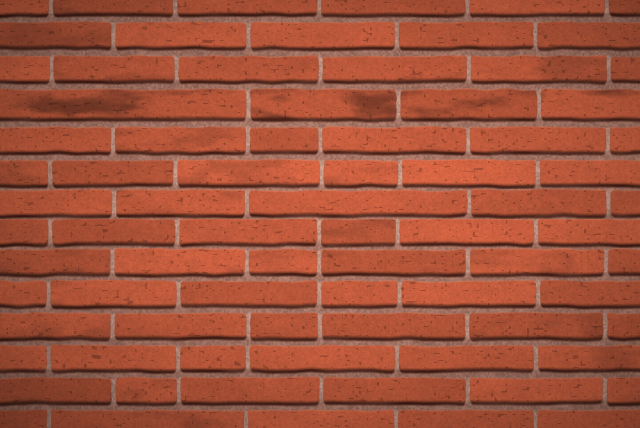
This texture is drawn by a WebGL 1 fragment shader. Its source:

```glsl
precision highp float;
// Red brick wall: thin courses in a shifting bond, pale mortar, soft shadows and dark corners.
uniform vec2 u_resolution;

const float PI = 3.14159265;
const vec3 CLAY = vec3(0.80, 0.375, 0.25);
const vec3 CLAY_RIM = vec3(0.90, 0.54, 0.41);
const vec3 SOOT = vec3(0.34, 0.17, 0.12);
const vec3 MORTAR = vec3(0.64, 0.44, 0.38);
const vec3 MORTAR_PALE = vec3(0.79, 0.62, 0.55);
const vec3 SHADOW = vec3(0.25, 0.10, 0.065);

float hash(vec2 p) {
  vec3 q = fract(vec3(p.xyx) * 0.1031);
  q += dot(q, q.yzx + 33.33);
  return fract((q.x + q.y) * q.z);
}

float noise(vec2 p) {
  vec2 i = floor(p), f = fract(p);
  f = f * f * (3.0 - 2.0 * f);
  return mix(mix(hash(i), hash(i + vec2(1, 0)), f.x),
             mix(hash(i + vec2(0, 1)), hash(i + vec2(1, 1)), f.x), f.y);
}

float fbm(vec2 p) {
  float sum = 0.0, gain = 0.5;
  for (int i = 0; i < 4; i++) {
    sum += gain * noise(p);
    p = p * 2.03 + 17.0;
    gain *= 0.5;
  }
  return sum;
}

float roundedBox(vec2 p, vec2 halfSize, float radius) {
  vec2 q = abs(p) - halfSize + radius;
  return length(max(q, 0.0)) + min(max(q.x, q.y), 0.0) - radius;
}

// Course centres, measured down from the top, sag a little above the middle.
float courseCentre(float row) {
  float bump = (row - 4.7) / 2.2;
  return 0.004 + 0.0756 * row + 0.0215 * exp(-bump * bump);
}

float jointX(float i, float row) {
  float drift = -0.030 * sin(PI * min(i, 5.0) / 5.0);
  return 0.117 + 0.1626 * i + drift + (hash(vec2(i + 9.0, row)) - 0.5) * 0.010;
}

// The running bond changes phase at a column that depends on the course.
bool hasJoint(float i, float row) {
  float turn = row < 3.5 ? -2.0 : 3.5 + 2.0 * fract(row * 0.5);
  if (row == 6.0) turn = 4.5;
  if (row > 10.5) turn = row < 11.5 ? 2.5 : 1.5;
  bool oddStep = fract((i + row) * 0.5) > 0.25;
  bool longBrick = row == 3.0 && i == 1.0;
  return !longBrick && (i < turn ? oddStep : !oddStep);
}

vec3 mortarColor(vec2 p, float bedToJoint) {
  float grit = 0.6 * noise(p * 240.0) + 0.4 * fbm(p * 40.0);
  return mix(MORTAR, MORTAR_PALE, 0.65 * bedToJoint + 0.35 * grit) * (0.84 + 0.28 * grit);
}

// fromTop and fromBottom are distances to the long edges of the brick.
vec3 brickColor(vec2 p, vec2 id, float fromTop, float fromBottom) {
  float grain = 0.6 * noise(p * 330.0) + 0.4 * noise(p * 150.0);
  float tone = 0.90 + 0.14 * hash(id + 40.0);
  float cloud = fbm(p * vec2(9.0, 24.0) + id * 3.7);
  vec3 color = CLAY * tone * (0.87 + 0.16 * grain + 0.12 * cloud);
  float dirt = id.y == 3.0 ? 0.65 : 0.30 * step(0.6, hash(id + 7.0));
  color = mix(color, SOOT, dirt * smoothstep(0.42, 0.75, cloud));
  float pits = smoothstep(0.80, 0.95, noise(p * vec2(120.0, 190.0) + id));
  color *= 1.0 - 0.22 * pits;
  float rim = 1.0 - smoothstep(0.0005, 0.0045, fromTop);
  color = mix(color, CLAY_RIM, 0.5 * rim * noise(p * vec2(45.0, 20.0)));
  return color * mix(0.68, 1.0, smoothstep(0.0, 0.007, fromBottom));
}

void main() {
  vec2 uv = gl_FragCoord.xy / u_resolution;
  float pixel = 1.0 / u_resolution.y;
  vec2 p = vec2(gl_FragCoord.x, u_resolution.y - gl_FragCoord.y) * pixel;

  // Nearest course; each one owns the shadow beneath it.
  float row = 0.0, nearest = 9.0;
  for (int k = 0; k < 14; k++) {
    float gap = abs(p.y - courseCentre(float(k)) - 0.004);
    if (gap < nearest) { nearest = gap; row = float(k); }
  }

  // Joints on either side within the course.
  float left = -0.2, right = 1.8, leftIndex = -2.0;
  for (int k = -1; k < 10; k++) {
    float i = float(k), x = jointX(i, row);
    if (hasJoint(i, row)) {
      if (x <= p.x) { left = x; leftIndex = i; }
      else right = min(right, x);
    }
  }

  // Brick outline with uneven edges.
  vec2 id = vec2(leftIndex + 3.0, row);
  vec2 halfSize = vec2(0.5 * (right - left) - 0.005,
                       (row == 3.0 ? 0.0335 : 0.0278) + 0.002 * hash(id));
  vec2 wobble = vec2(noise(p * 65.0 + id), noise(p * vec2(22.0, 9.0) + id * 5.0)) - 0.5;
  vec2 local = p - vec2(0.5 * (left + right), courseCentre(row)) + wobble * vec2(0.002, 0.0045);
  float brick = roundedBox(local, halfSize, 0.005 + 0.004 * hash(id + 3.0));
  float shade = roundedBox(local - vec2(0.0, 0.0065), halfSize - vec2(0.002, 0.0), 0.007);

  // Mortar, then shadow, then brick face.
  float upright = 1.0 - smoothstep(halfSize.y - 0.006, halfSize.y + 0.003, abs(local.y));
  vec3 color = mortarColor(p, upright);
  float depth = 0.72 + 0.28 * noise(p * vec2(18.0, 40.0));
  color = mix(color, SHADOW, depth * (1.0 - smoothstep(-0.003, 0.004, shade)));
  vec3 face = brickColor(p, id, local.y + halfSize.y, halfSize.y - local.y);
  color = mix(color, face, 1.0 - smoothstep(-pixel, pixel, brick));

  // Light falls off toward the corners, most at the lower left.
  vec2 off = (uv - vec2(0.53, 0.54)) * vec2(1.15, 1.1);
  color *= 1.03 - 0.62 * dot(off, off);
  gl_FragColor = vec4(color, 1.0);
}
```
